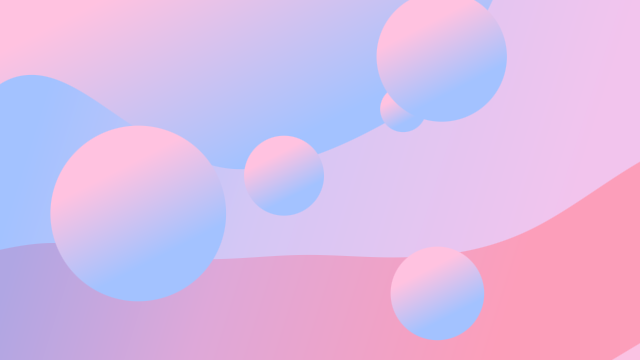
Give the GLSL for this background, as a Shadertoy shader.

```glsl
// Pastel waves stacked in layers with five floating gradient discs.
// Each wave crest is a chain of cubic spans, each filled by a slanted
// colour ramp; the discs are distance functions sharing one diagonal ramp.

const vec3 PINK   = vec3(1.00, 0.76, 0.88);
const vec3 BLUE   = vec3(0.64, 0.76, 1.00);
const vec3 LILAC  = vec3(0.83, 0.78, 0.96);
const vec3 BLUSH  = vec3(0.95, 0.77, 0.93);
const vec3 VIOLET = vec3(0.69, 0.65, 0.89);
const vec3 ORCHID = vec3(0.87, 0.66, 0.85);
const vec3 ROSE   = vec3(0.99, 0.62, 0.73);
const vec3 PETAL  = vec3(0.98, 0.76, 0.89);

const vec2 DIAGONAL = vec2(0.46, -0.89);
const vec2 SIDEWAYS = vec2(0.95, -0.30);

float ramp(float a, float b, float x) {
    return clamp((x - a) / (b - a), 0.0, 1.0);
}

// Three-colour gradient with its stops at s.x, s.y and s.z
vec3 threeStops(vec3 a, vec3 b, vec3 c, vec3 s, float x) {
    return mix(mix(a, b, ramp(s.x, s.y, x)), c, ramp(s.y, s.z, x));
}

// Smooth coverage of the region where d is negative
float coverage(float d) {
    return clamp(0.5 - d / max(fwidth(d), 1e-5), 0.0, 1.0);
}

// Cubic span between two nodes, each holding x, height and slope
float span(float x, vec3 a, vec3 b) {
    float w = b.x - a.x;
    float t = ramp(a.x, b.x, x);
    float u = 1.0 - t;
    return a.y * u * u * (1.0 + 2.0 * t) + b.y * t * t * (3.0 - 2.0 * t)
         + w * t * u * (a.z * u - b.z * t);
}

float upperCrest(float x) {
    vec3 start  = vec3(0.000, 0.766, 0.65);
    vec3 hill   = vec3(0.088, 0.792, 0.00);
    vec3 fall   = vec3(0.370, 0.650, -0.64);
    vec3 valley = vec3(0.667, 0.530, 0.00);
    vec3 rise   = vec3(1.067, 0.657, 0.55);
    vec3 finish = vec3(1.375, 1.014, 2.20);
    return x < hill.x   ? span(x, start, hill)
         : x < fall.x   ? span(x, hill, fall)
         : x < valley.x ? span(x, fall, valley)
         : x < rise.x   ? span(x, valley, rise)
                        : span(x, rise, finish);
}

float lowerCrest(float x) {
    vec3 start  = vec3(0.000, 0.306, 0.22);
    vec3 hill   = vec3(0.148, 0.325, 0.00);
    vec3 dip    = vec3(0.579, 0.280, 0.00);
    vec3 swell  = vec3(0.856, 0.292, 0.00);
    vec3 trough = vec3(1.076, 0.285, -0.01);
    vec3 rise   = vec3(1.481, 0.366, 0.50);
    vec3 finish = vec3(1.778, 0.551, 0.58);
    return x < hill.x   ? span(x, start, hill)
         : x < dip.x    ? span(x, hill, dip)
         : x < swell.x  ? span(x, dip, swell)
         : x < trough.x ? span(x, swell, trough)
         : x < rise.x   ? span(x, trough, rise)
                        : span(x, rise, finish);
}

// Lays a disc over the colour, pink above left to blue below right
vec3 addDisc(vec3 color, vec2 p, vec2 center, float radius) {
    vec2 q = (p - center) / radius;
    vec3 fill = mix(PINK, BLUE, ramp(-0.55, 0.55, dot(q, DIAGONAL)));
    return mix(color, fill, coverage(length(q) - 1.0));
}

void mainImage(out vec4 fragColor, in vec2 fragCoord) {
    vec2 p = fragCoord / iResolution.y;
    vec2 fromTop = p - vec2(0.0, 1.0);
    float across = dot(fromTop, SIDEWAYS);

    // Sky
    vec3 color = mix(PINK, BLUE, ramp(0.13, 0.72, dot(fromTop, DIAGONAL)));

    // Waves, back to front
    vec3 middle = threeStops(BLUE, LILAC, BLUSH, vec3(0.20, 0.83, 1.69), across);
    color = mix(color, middle, coverage(p.y - upperCrest(p.x)));
    vec3 front = threeStops(VIOLET, ORCHID, ROSE, vec3(0.25, 0.80, 1.60), across);
    color = mix(color, front, coverage(p.y - lowerCrest(p.x)));

    // Pale corner
    color = mix(color, PETAL, coverage(p.y - 0.6 * (p.x - 1.70)));

    // Floating discs
    color = addDisc(color, p, vec2(0.384, 0.407), 0.244);
    color = addDisc(color, p, vec2(0.789, 0.512), 0.111);
    color = addDisc(color, p, vec2(1.120, 0.697), 0.064);
    color = addDisc(color, p, vec2(1.227, 0.843), 0.181);
    color = addDisc(color, p, vec2(1.215, 0.185), 0.130);

    fragColor = vec4(color, 1.0);
}
```
